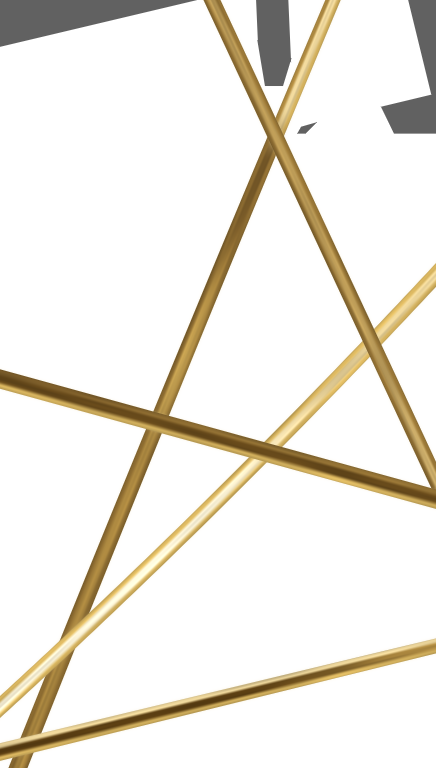
A WebGL 1 fragment shader for this background:

```glsl
precision mediump float;

uniform vec2 u_resolution;

const vec3 GREY = vec3(0.38);
const vec3 DARK = vec3(0.35, 0.24, 0.07);
const vec3 BRONZE = vec3(0.48, 0.36, 0.16);
const vec3 GOLD = vec3(0.67, 0.53, 0.25);
const vec3 HONEY = vec3(0.86, 0.72, 0.38);
const vec3 PALE = vec3(0.92, 0.83, 0.60);
const vec3 SHINE = vec3(1.0, 0.97, 0.86);

float hash(vec2 p) {
  return fract(sin(dot(p, vec2(41.3, 289.1))) * 437.58);
}

float noise(vec2 p) {
  vec2 i = floor(p);
  vec2 f = fract(p);
  f = f * f * (3.0 - 2.0 * f);
  float low = mix(hash(i), hash(i + vec2(1.0, 0.0)), f.x);
  float high = mix(hash(i + vec2(0.0, 1.0)), hash(i + vec2(1.0, 1.0)), f.x);
  return mix(low, high, f.y);
}

float coverage(float distance, float pixel) {
  return clamp(0.5 - distance / pixel, 0.0, 1.0);
}

// Signed distance to a line, negative on the right of a to b
float edge(vec2 p, vec2 a, vec2 b) {
  vec2 d = normalize(b - a);
  return dot(p - a, vec2(-d.y, d.x));
}

// Convex four-sided shape with clockwise corners
float quad(vec2 p, vec2 a, vec2 b, vec2 c, vec2 d) {
  return max(max(edge(p, a, b), edge(p, b, c)), max(edge(p, c, d), edge(p, d, a)));
}

// Position along a gently bowed rod and signed offset across it
vec2 rodSpace(vec2 p, vec2 a, vec2 b, float bow) {
  vec2 d = b - a;
  float t = dot(p - a, d) / dot(d, d);
  return vec2(t, edge(p, a, b) + bow * 4.0 * t * (1.0 - t));
}

// Three reflected bands, a darker rim and fine brushed streaks
vec3 metal(vec2 rod, float radius, vec3 low, vec3 core, vec3 high) {
  float v = clamp(rod.y / radius, -1.0, 1.0);
  vec3 colour = mix(low, core, smoothstep(-0.75, -0.2, v));
  colour = mix(colour, high, smoothstep(0.2, 0.65, v));
  float streak = noise(vec2(rod.x * 9.0, v * 3.5)) - 0.5;
  return colour * (1.0 - 0.15 * pow(abs(v), 6.0) + 0.18 * streak);
}

vec3 paintRod(vec3 base, float offset, float radius, vec3 colour, float pixel) {
  float d = abs(offset) - radius;
  base = mix(base, PALE, 0.18 * exp(-max(d, 0.0) / 0.0012));
  return mix(base, colour, coverage(d, pixel));
}

float greyShapes(vec2 p) {
  float corner = edge(p, vec2(0.257, 1.0), vec2(0.0, 0.939));
  float post = quad(p, vec2(0.333, 1.01), vec2(0.375, 1.01), vec2(0.379, 0.919), vec2(0.336, 0.941));
  float tip = quad(p, vec2(0.335, 0.948), vec2(0.3795, 0.924), vec2(0.3685, 0.888), vec2(0.345, 0.888));
  float side = quad(p, vec2(0.529, 1.01), vec2(0.6, 1.01), vec2(0.6, 0.875), vec2(0.562, 0.875));
  float foot = quad(p, vec2(0.496, 0.861), vec2(0.6, 0.886), vec2(0.6, 0.826), vec2(0.513, 0.826));
  float chip = quad(p, vec2(0.392, 0.835), vec2(0.413, 0.841), vec2(0.398, 0.826), vec2(0.387, 0.826));
  return min(min(min(corner, post), min(tip, side)), min(foot, chip));
}

void main() {
  float pixel = 1.0 / u_resolution.y;
  vec2 p = gl_FragCoord.xy * pixel;
  vec3 colour = mix(vec3(1.0), GREY, coverage(greyShapes(p), pixel));

  // Steep rod: bright at the top, dark below the crossing
  vec2 rod = rodSpace(p, vec2(0.0234, 0.0), vec2(0.4336, 1.0), -0.0027);
  float radius = mix(0.0115, 0.0092, rod.x);
  float lit = smoothstep(0.79, 0.86, rod.x);
  float dusk = smoothstep(0.6, 0.72, rod.x) * (1.0 - lit);
  float glint = smoothstep(0.4, 0.5, rod.x) * (1.0 - smoothstep(0.52, 0.66, rod.x));
  vec3 core = mix(mix(GOLD, HONEY, 0.5 * glint), BRONZE, dusk);
  vec3 low = mix(mix(BRONZE, GOLD, 0.4 + 0.6 * glint), HONEY, lit);
  vec3 high = mix(BRONZE, GOLD, max(lit, 0.3));
  colour = paintRod(colour, rod.y, radius,
    metal(rod, radius, low, mix(core, PALE, lit), high), pixel);

  // Pale rising rod
  rod = rodSpace(p, vec2(0.0, 0.0794), vec2(0.5677, 0.642), 0.008);
  radius = 0.0105;
  core = mix(SHINE, PALE, smoothstep(0.45, 0.75, rod.x));
  colour = paintRod(colour, rod.y, radius, metal(rod, radius, HONEY, core, HONEY), pixel);

  // Muted falling rod
  rod = rodSpace(p, vec2(0.276, 1.0), vec2(0.5677, 0.375), 0.0);
  radius = 0.01;
  core = mix(GOLD, PALE, 0.25 + 0.2 * smoothstep(0.6, 1.0, rod.x));
  low = mix(BRONZE, GOLD, 0.4);
  high = mix(BRONZE, GOLD, 0.6);
  colour = paintRod(colour, rod.y, radius, metal(rod, radius, low, core, high), pixel);

  // Dark crossing rod
  rod = rodSpace(p, vec2(0.0, 0.5065), vec2(0.5677, 0.35), 0.0);
  radius = 0.0122;
  high = mix(BRONZE, GOLD, 0.5 * smoothstep(0.1, 0.6, rod.x));
  core = mix(DARK, BRONZE, 0.35);
  colour = paintRod(colour, rod.y, radius, metal(rod, radius, HONEY, core, high), pixel);

  // Lowest rod, brighter toward its right end
  rod = rodSpace(p, vec2(0.0, 0.0208), vec2(0.5677, 0.159), 0.0);
  radius = mix(0.0112, 0.0095, rod.x);
  core = mix(DARK, GOLD, smoothstep(0.55, 1.0, rod.x));
  colour = paintRod(colour, rod.y, radius, metal(rod, radius, HONEY, core, PALE), pixel);

  gl_FragColor = vec4(colour, 1.0);
}
```
